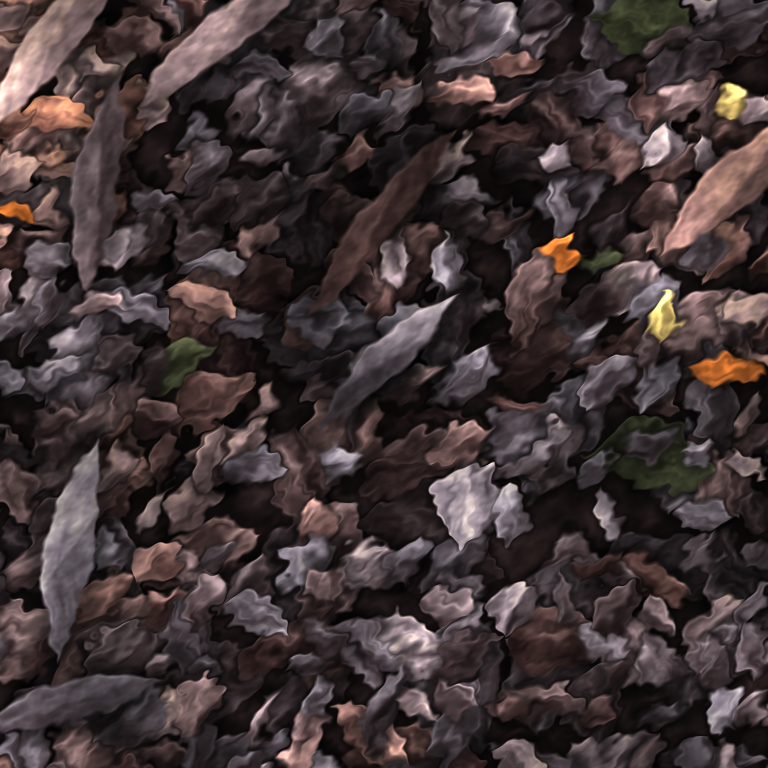
Give the GLSL for this texture, as a WebGL 1 fragment shader.

```glsl
precision highp float;
// Damp leaf litter: dark, ragged overlapping flakes with a few pale slivers and bright leaf scraps.
uniform vec2 u_resolution;

const vec3 SOOT = vec3(0.11, 0.08, 0.08);
const vec3 BARK = vec3(0.27, 0.22, 0.22);
const vec3 MAUVE = vec3(0.42, 0.36, 0.36);
const vec3 ASH = vec3(0.60, 0.52, 0.52);
const vec3 PALE = vec3(0.82, 0.72, 0.66);
const vec3 ORANGE = vec3(0.96, 0.50, 0.18);
const vec3 STRAW = vec3(0.86, 0.74, 0.42);
const vec3 MOSS = vec3(0.19, 0.21, 0.13);
const vec3 COOL_TINT = vec3(0.91, 0.98, 1.07);
const vec3 WARM_TINT = vec3(1.14, 0.94, 0.85);

const float MEDIAN_TONE = 0.265;  // brightness of a typical flake
const float TONE_SPREAD = 0.36;   // variation between flakes
const float MAIN_ANGLE = 0.62;    // prevailing direction, rising to the right
const float ANGLE_SPREAD = 0.62;
const float EDGE = 0.003;         // softness of outlines
const float SHADOW_REACH = 0.17;  // in cells
const float SHADOW_DEPTH = 0.47;
const float RAGGEDNESS = 0.030;
const float SPLINTERS = 0.010;
const float SMALL_CELL = 0.065;
const float LARGE_CELL = 0.16;
const float SLIVER_CELL = 0.21;
const int LAYERS = 6;             // the first, topmost layer holds long slivers

float hash(vec2 p) {
  vec3 q = fract(p.xyx * 0.1031);
  q += dot(q, q.yzx + 33.33);
  return fract((q.x + q.y) * q.z);
}

float noise(vec2 p) {
  vec2 i = floor(p), f = fract(p);
  f = f * f * (3.0 - 2.0 * f);
  return mix(mix(hash(i), hash(i + vec2(1.0, 0.0)), f.x),
             mix(hash(i + vec2(0.0, 1.0)), hash(i + 1.0), f.x), f.y);
}

float roughness(vec2 p) { return 0.62 * noise(p) + 0.38 * noise(p * 2.3 + 17.0); }

// Roughly normal value with unit deviation
float bell(vec2 id) { return 2.45 * (hash(id + 3.1) + hash(id + 7.7) - 1.0); }

float ramp(float a, float b, float x) { return clamp((x - a) / (b - a), 0.0, 1.0); }

// Coordinates along and across a direction
vec2 along(vec2 p, float angle) {
  float c = cos(angle), s = sin(angle);
  return mat2(c, -s, s, c) * p;
}

vec3 litterColour(float tone) {
  vec3 c = SOOT * ramp(0.0, 0.11, tone);
  c = mix(c, BARK, ramp(0.11, 0.27, tone));
  c = mix(c, MAUVE, ramp(0.27, 0.42, tone));
  c = mix(c, ASH, ramp(0.42, 0.62, tone));
  return mix(c, PALE, ramp(0.62, 0.95, tone));
}

// Either a pointed leaf or an uneven five-sided chip
float flakeDistance(vec2 q, vec2 id, float leafChance) {
  if (hash(id + 21.0) < leafChance)
    return abs(q.y + 0.25 * (q.x * q.x - 0.4)) - 0.8 * (1.0 - q.x * q.x);
  float turn = 6.2832 * hash(id + 23.0), d = -1.0;
  vec2 normal = vec2(cos(turn), sin(turn));
  for (int k = 0; k < 5; k++) {
    d = max(d, dot(q, normal) - 0.38 - 0.42 * hash(id + float(k) * 5.3));
    normal = mat2(0.309, 0.951, -0.951, 0.309) * normal;
  }
  return d;
}

// Brighter, rustier ground at the upper left and the right border
float warmPatch(vec2 p) {
  vec2 a = (p - vec2(0.02, 0.86)) / vec2(0.13, 0.15);
  vec2 b = (p - vec2(1.02, 0.58)) / vec2(0.07, 0.28);
  return exp(-dot(a, a)) + 0.7 * exp(-dot(b, b));
}

// Folded surface with curved, splintery wrinkles and a lit rim
vec3 flakeColour(vec2 q, vec2 unitQ, float d, vec2 id, vec2 centre, float sliver) {
  float warmth = warmPatch(centre);
  vec2 grain = vec2(q.x, q.y + 5.0 * (hash(id + 69.0) - 0.5) * q.x * q.x);
  grain = grain * vec2(24.0, 72.0) + 30.0 * hash(id + 71.0);
  float ridge = 0.35 - abs(2.0 * noise(grain * 0.8 + 9.0) - 1.0);
  float wrinkle = roughness(grain) - 0.5 + 0.35 * ridge;
  float crease = smoothstep(-0.004, 0.004, q.y + 0.9 * q.x * (hash(id + 73.0) - 0.5)) - 0.5;
  float rim = exp(-abs(d + 0.003) / 0.003) * smoothstep(-0.3, 0.7, unitQ.y);
  float shade = mix(1.45, 0.7, sliver) * wrinkle + 0.38 * crease + 0.3 * rim + 0.25 * unitQ.x;
  float lift = 0.95 * warmth + 0.75 * sliver * hash(id + 77.0);
  float tone = MEDIAN_TONE * exp(TONE_SPREAD * bell(id) + shade + lift);
  float rust = hash(id + 79.0);
  vec3 tint = mix(COOL_TINT, WARM_TINT, 0.85 * rust * rust + 0.8 * warmth);
  float rare = hash(id + 83.0);
  vec3 accent = rare > 0.992 ? ORANGE : (rare > 0.986 ? STRAW : MOSS);
  return mix(litterColour(tone) * tint, accent * exp(0.6 * shade), 0.85 * step(0.974, rare));
}

void main() {
  vec2 p = gl_FragCoord.xy / u_resolution.y;
  vec2 g = along(p, MAIN_ANGLE);
  vec2 coarse = g * vec2(24.0, 40.0), fine = g * vec2(75.0, 130.0);
  vec2 bent = p + RAGGEDNESS * (vec2(roughness(coarse), roughness(coarse + 90.0)) - 0.5)
                + SPLINTERS * (vec2(noise(fine), noise(fine + 50.0)) - 0.5);
  vec3 col = vec3(0.0);
  float light = 1.0;   // share still reaching the layers below

  for (int i = 0; i < LAYERS; i++) {
    float layer = float(i), depth = (layer - 1.0) / float(LAYERS - 2);
    float sliver = 1.0 - step(0.5, layer);
    float cell = mix(mix(SMALL_CELL, LARGE_CELL, depth), SLIVER_CELL, sliver);
    float density = mix(mix(0.50, 0.97, depth), 0.26, sliver);
    vec2 place = mix(bent, p, 0.6 * sliver);
    vec2 grid = place / cell + layer * 0.37;
    vec2 home = floor(grid - 0.5);
    for (int n = 0; n < 4; n++) {
      vec2 node = home + vec2(mod(float(n), 2.0), floor(float(n) * 0.5));
      vec2 id = node + 131.0 * (layer + 1.0);
      if (light < 0.02 || hash(id + 11.0) > density) continue;
      vec2 offset = grid - node - 0.3 - 0.4 * vec2(hash(id + 17.0), hash(id + 19.0));
      float radius = length(offset);
      if (radius > 0.8) continue;

      vec2 q = along(offset, MAIN_ANGLE + ANGLE_SPREAD * bell(id + 50.0) * (1.0 - 0.4 * sliver));
      float aspect = mix(mix(0.36, 0.85, hash(id + 67.0)), 0.16 + 0.14 * hash(id + 68.0), sliver);
      vec2 halfSize = vec2(1.0, aspect) * mix(0.58, 0.74, hash(id + 61.0));
      float d = flakeDistance(q / halfSize, id, mix(0.3, 1.0, sliver)) * halfSize.y;
      float cover = smoothstep(EDGE, -EDGE, d * cell);
      if (cover > 0.0) {
        vec2 centre = place - offset * cell;
        col += light * cover * flakeColour(q * cell, q / halfSize, d * cell, id, centre, sliver);
      }
      float shadow = (1.0 - smoothstep(0.0, SHADOW_REACH, d)) * (1.0 - smoothstep(0.7, 0.8, radius));
      light *= (1.0 - cover) * (1.0 - SHADOW_DEPTH * shadow);
    }
  }

  // Bare soil below, then fine crumbs and damp hollows over everything
  col += light * SOOT * (0.6 + noise(p * 40.0));
  col *= exp(0.5 * (roughness(fine * 0.8) - 0.5) + 0.9 * (noise(p * 8.0 + 5.0) - 0.5));
  gl_FragColor = vec4(clamp(col, 0.0, 1.0), 1.0);
}
```
